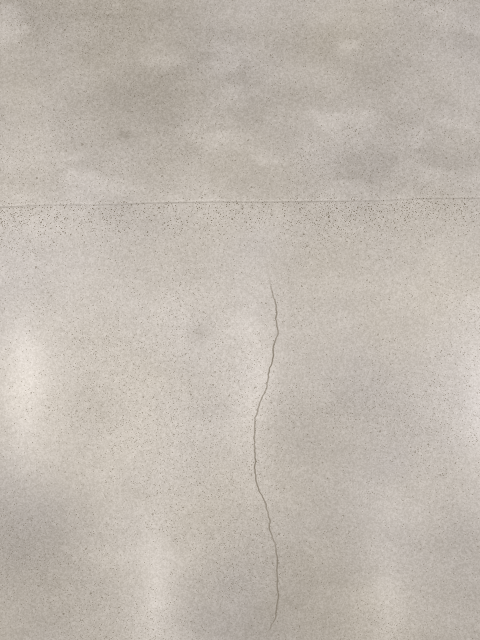
Write a WebGL 1 fragment shader that draws this texture.

```glsl
precision highp float;
// Worn concrete floor: speckled grain, pits, a saw joint, a hairline crack and soft lamp reflections.
uniform vec2 u_resolution;

#define DARK_TONE vec3(0.64, 0.61, 0.57)
#define LIGHT_TONE vec3(0.84, 0.81, 0.78)
#define PIT_TONE vec3(0.43, 0.39, 0.33)
#define COOL_TINT vec3(-0.008, -0.004, 0.014)
#define GRAIN 0.36
#define CLOUDS 0.85
#define GLOW 0.50
#define PIT_DENSITY 0.17
#define PIT_DEPTH 0.60
#define JOINT_Y 0.903
#define CRACK_X 0.553

float hash(vec2 p) {
  vec3 q = fract(p.xyx * 0.1031);
  q += dot(q, q.yzx + 33.33);
  return fract((q.x + q.y) * q.z);
}

float noise(vec2 p) {
  vec2 i = floor(p), f = fract(p);
  f = f * f * (3.0 - 2.0 * f);
  return mix(mix(hash(i), hash(i + vec2(1.0, 0.0)), f.x),
             mix(hash(i + vec2(0.0, 1.0)), hash(i + 1.0), f.x), f.y);
}

vec2 turn(vec2 p, float angle) {
  float c = cos(angle), s = sin(angle);
  return vec2(c * p.x - s * p.y, s * p.x + c * p.y);
}

float fbm(vec2 p) {
  float sum = 0.0, gain = 0.5;
  for (int i = 0; i < 5; i++) {
    sum += gain * noise(p);
    p = turn(p, 0.6) * 2.07 + 17.3;
    gain *= 0.5;
  }
  return sum;
}

// Soft elliptical spot
float blob(vec2 p, vec2 centre, vec2 size) {
  vec2 d = (p - centre) / size;
  return exp(-dot(d, d));
}

// Two staggered rows of tall reflections, each a core in a wide halo
float reflections(vec2 p) {
  float sum = 0.0;
  p.x += 0.025 * (noise(p * vec2(5.0, 9.0)) - 0.5);
  for (int i = 0; i < 5; i++) {
    float k = float(i);
    float odd = mod(k, 2.0);
    vec2 centre = vec2(0.05 + 0.24 * k + 0.04 * odd, mix(0.53, 0.10, odd));
    sum += 0.45 * blob(p, centre, vec2(0.034, 0.15));
    sum += 0.50 * blob(p, centre, vec2(0.10, 0.24));
  }
  return sum;
}

// Irregular pits, at most one per cell, on three turned grids
float pits(vec2 p, float density, float px) {
  float cover = 0.0;
  for (int i = 0; i < 3; i++) {
    float k = float(i);
    float cells = 250.0 - 60.0 * k;
    vec2 q = turn(p, 0.5 + 0.9 * k) * cells + 400.0 + 31.7 * k;
    vec2 id = floor(q);
    float radius = mix(0.14, 0.30, hash(id + 2.3));
    vec2 centre = mix(vec2(0.32), vec2(0.68), vec2(hash(id + 5.1), hash(id + 9.7)));
    vec2 d = turn(fract(q) - centre, 6.3 * hash(id + 21.0));
    d.y *= mix(1.0, 1.8, hash(id + 7.9));
    float edge = px * cells * 0.5;
    float spot = 1.0 - smoothstep(max(radius - edge, 0.0), radius + edge, length(d));
    float present = step(hash(id + 13.0), density / (1.0 + 1.6 * k));
    cover = max(cover, spot * present * mix(0.25, 1.0, hash(id + 3.7)));
  }
  return cover;
}

// Antialiased thin line from a distance
float hairline(float d, float width, float px) {
  return (1.0 - smoothstep(0.0, width + px, abs(d))) * min(1.0, 1.5 * width / px);
}

void main() {
  float px = 1.0 / u_resolution.x;
  vec2 p = gl_FragCoord.xy * px;
  float jointOffset = p.y - JOINT_Y - 0.017 * p.x - 0.004 * (noise(p * 9.0) - 0.5);
  float upper = smoothstep(-0.06, 0.07, jointOffset);

  // Broad shading of the two slabs, clouds and reflections
  float tone = mix(0.31 + 0.37 * smoothstep(0.0, 0.55, p.y), 0.52 - 0.42 * jointOffset, upper);
  tone += CLOUDS * (fbm(p * vec2(3.2, 4.2) + 4.0) - 0.48);
  tone += 0.24 * (noise(p * vec2(12.0, 23.0)) - 0.5) * mix(0.3, 1.0, upper);
  tone += GLOW * reflections(p);
  tone += 0.22 * upper * smoothstep(0.54, 0.72, fbm(p * vec2(7.0, 14.0) + 23.0));
  tone -= 0.24 * blob(p, vec2(0.413, 0.64), vec2(0.022, 0.025));
  tone -= 0.24 * blob(p, vec2(0.26, 1.052), vec2(0.014, 0.009));

  // Fine sandy grain
  float grain = noise(turn(p, 0.4) * 400.0 + 500.0) + 0.45 * noise(turn(p, 1.1) * 210.0 + 351.0) - 0.725;
  tone += GRAIN * grain;
  vec3 color = mix(DARK_TONE, LIGHT_TONE, tone);
  color += COOL_TINT * 2.0 * (fbm(p * 4.0 + 61.0) - 0.48);

  // Pits gather in patches and in a band below the joint
  float band = smoothstep(-0.11, -0.015, jointOffset) * (1.0 - smoothstep(-0.01, 0.015, jointOffset));
  float density = PIT_DENSITY * (0.4 + 1.3 * smoothstep(0.35, 0.7, fbm(p * 6.0 + 9.0)) + 1.3 * band);
  color = mix(color, PIT_TONE, PIT_DEPTH * mix(0.75, 1.3, band) * pits(p, density, px));

  // Saw joint, worn away in places
  float worn = mix(0.35, 1.0, noise(vec2(p.x * 11.0, 3.0)));
  color -= 0.13 * worn * hairline(jointOffset, 0.0010, px);
  color += 0.03 * worn * hairline(jointOffset - 0.004, 0.002, px);

  // Wandering crack
  float path = CRACK_X + 0.024 * cos(11.8 * (p.y - 0.665));
  path += 0.030 * (fbm(vec2(p.y * 18.0, 7.0)) - 0.48);
  float reach = smoothstep(0.0, 0.04, p.y) * (1.0 - smoothstep(0.68, 0.79, p.y));
  float strength = reach * mix(0.55, 1.0, noise(vec2(p.y * 30.0, 19.0)));
  color = mix(color, PIT_TONE, strength * hairline(p.x - path, 0.0009, px));

  gl_FragColor = vec4(clamp(color, 0.0, 1.0), 1.0);
}
```
